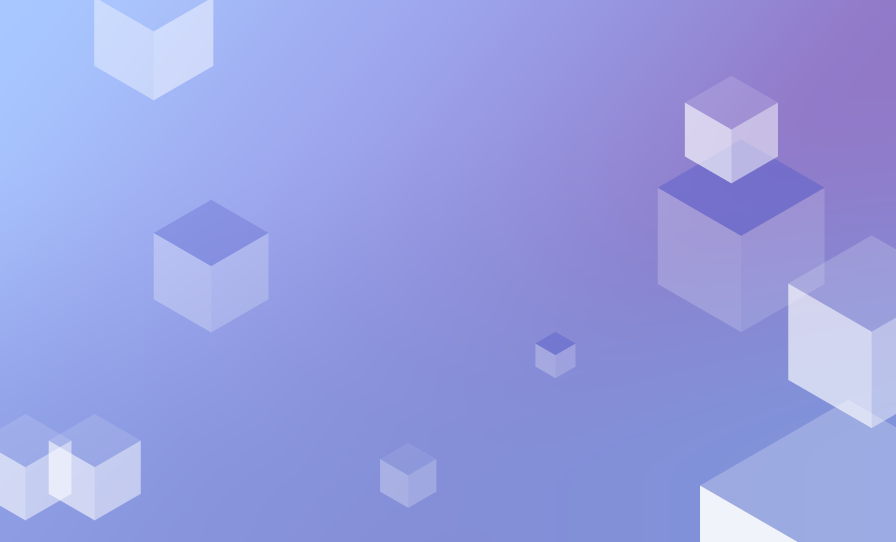
A Shadertoy shader for this background:

```glsl
// Translucent isometric cubes floating over a soft blue-to-violet gradient.
// Each cube is a regular hexagon split into three rhombic faces, and every
// face blends the backdrop towards white or towards indigo.

#define CANVAS_ASPECT 1.655
#define SKY_BLUE    vec3(0.657, 0.776, 1.000)
#define PERIWINKLE  vec3(0.620, 0.659, 0.933)
#define LAVENDER    vec3(0.588, 0.580, 0.871)
#define VIOLET      vec3(0.569, 0.475, 0.784)
#define DUSK_BLUE   vec3(0.500, 0.580, 0.858)
#define INDIGO      vec3(0.360, 0.380, 0.790)

const int CUBE_COUNT = 10;
const float RISE = 0.57735;   // slope of the isometric edges
const float COS_30 = 0.86603;

// Cube placement: front corner x, y and half width, from back to front
const vec3 CUBES[CUBE_COUNT] = vec3[](
    vec3(0.284, 0.942, 0.110), vec3(0.390, 0.509, 0.106),
    vec3(1.369, 0.565, 0.154), vec3(1.351, 0.761, 0.086),
    vec3(1.567, -0.054, 0.274), vec3(1.610, 0.388, 0.154),
    vec3(1.026, 0.345, 0.037), vec3(0.754, 0.123, 0.052),
    vec3(0.047, 0.138, 0.085), vec3(0.175, 0.138, 0.085));

// Face tints: left, right, top; positive is white, negative is indigo
const vec3 TINTS[CUBE_COUNT] = vec3[](
    vec3(0.40, 0.47, 0.04), vec3(0.27, 0.21, -0.32),
    vec3(0.19, 0.14, -0.52), vec3(0.64, 0.50, 0.14),
    vec3(0.89, 0.60, 0.22), vec3(0.64, 0.45, 0.17),
    vec3(0.25, 0.19, -0.48), vec3(0.29, 0.22, 0.07),
    vec3(0.60, 0.49, 0.12), vec3(0.60, 0.49, 0.12));

// Coverage of the region where the distance is negative
float coverage(float dist, float pixel) {
    return clamp(0.5 - dist / pixel, 0.0, 1.0);
}

// Diagonal gradient with a cooler wash rising from the bottom right
vec3 backdrop(vec2 uv) {
    float drop = 1.0 - uv.y;
    float diagonal = uv.x + 0.48 * drop;
    vec3 color = mix(SKY_BLUE, PERIWINKLE, smoothstep(0.02, 0.52, diagonal));
    color = mix(color, LAVENDER, smoothstep(0.42, 0.76, diagonal));
    color = mix(color, VIOLET, smoothstep(0.65, 1.05, diagonal));
    float wash = smoothstep(0.28, 1.0, drop + 0.15 * uv.x);
    return mix(color, DUSK_BLUE, wash * mix(0.55, 1.0, uv.x));
}

// Blend one cube over the color; p is relative to its front corner
vec3 addCube(vec3 color, vec2 p, float halfWidth, vec3 tint, float pixel) {
    vec2 q = p / halfWidth;
    float edge = pixel / halfWidth;
    float ax = abs(q.x);
    float outline = max(ax - 1.0, (abs(q.y) + (ax - 2.0) * RISE) * COS_30);
    float lid = coverage((ax * RISE - q.y) * COS_30, edge);
    float rightSide = coverage(-q.x, edge);
    float faceTint = mix(mix(tint.x, tint.y, rightSide), tint.z, lid);
    vec3 target = faceTint > 0.0 ? vec3(1.0) : INDIGO;
    return mix(color, target, abs(faceTint) * coverage(outline, edge));
}

void mainImage(out vec4 fragColor, in vec2 fragCoord) {
    vec2 uv = fragCoord / iResolution.xy;
    vec2 p = uv * vec2(CANVAS_ASPECT, 1.0);
    float pixel = 1.0 / iResolution.y;

    vec3 color = backdrop(uv);
    for (int i = 0; i < CUBE_COUNT; i++) {
        vec3 cube = CUBES[i];
        color = addCube(color, p - cube.xy, cube.z, TINTS[i], pixel);
    }
    fragColor = vec4(color, 1.0);
}
```
